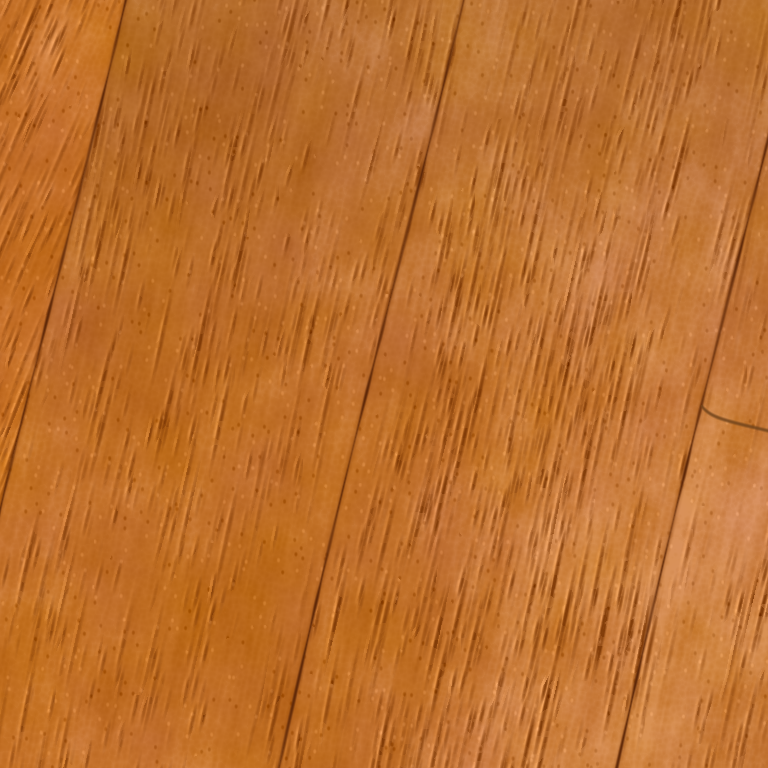
A WebGL 2 fragment shader for this texture:

```glsl
#version 300 es
precision highp float;
// Slanted wooden floor boards: a sheared repeat gives the long seams,
// stretched cellular noise gives pores and fibres along the grain,
// and layered sines give the warm, uneven varnish.
uniform vec2 u_resolution;
out vec4 fragColor;

const float SLANT = 0.238;
const float BOARD_WIDTH = 0.44;
const float FIRST_SEAM = -0.077;
const vec3 DEEP_AMBER = vec3(0.68, 0.365, 0.09);
const vec3 HONEY = vec3(0.755, 0.445, 0.18);
const vec3 PALE_PEACH = vec3(0.85, 0.57, 0.35);
const vec3 PORE_BROWN = vec3(0.49, 0.22, 0.02);
const vec3 SEAM_BROWN = vec3(0.36, 0.15, 0.03);
const vec3 JOINT_BROWN = vec3(0.45, 0.27, 0.11);

vec2 hash2(vec2 p) {
  vec3 q = fract(p.xyx * vec3(0.1031, 0.1030, 0.0973));
  q += dot(q, q.yzx + 33.33);
  return fract((q.xx + q.yz) * q.zy);
}

// x: distance to the nearest cell point, y: random value of that cell
vec2 cellular(vec2 p) {
  vec2 cell = floor(p);
  vec2 nearest = vec2(9.0, 0.0);
  for (int j = -1; j <= 1; j++) {
    for (int i = -1; i <= 1; i++) {
      vec2 id = cell + vec2(i, j);
      float d = length(id + hash2(id) - p);
      if (d < nearest.x) nearest = vec2(d, hash2(id + 71.7).x);
    }
  }
  return nearest;
}

// Layered, rotated sines, roughly -1 to 1
float waves(vec2 p) {
  float sum = 0.0;
  float amplitude = 0.5;
  for (int i = 0; i < 5; i++) {
    sum += amplitude * sin(p.x + 1.3 * sin(p.y)) * cos(p.y - 0.7 * p.x);
    p = mat2(1.3, 1.2, -1.2, 1.3) * p + 2.7;
    amplitude *= 0.6;
  }
  return sum;
}

// Tapered dashes of varied strength; coverage is the share of cells used
float pores(vec2 p, vec2 density, float radius, float coverage) {
  vec2 c = cellular(p * density);
  float strength = 0.3 + 0.7 * fract(c.y * 17.0);
  float present = smoothstep(c.y - 0.15, c.y + 0.15, coverage);
  return strength * present * (1.0 - smoothstep(0.0, radius, c.x));
}

float grainPores(vec2 p, float coverage) {
  float longDashes = pores(p, vec2(100.0, 5.0), 0.46, coverage);
  float shortDashes = pores(p + 3.1, vec2(135.0, 17.0), 0.52, coverage);
  return max(longDashes, 0.8 * shortDashes);
}

float line(float distance, float halfWidth, float soft) {
  return 1.0 - smoothstep(halfWidth - soft, halfWidth + soft, abs(distance));
}

vec3 varnish(float tone) {
  vec3 lower = mix(DEEP_AMBER, HONEY, clamp(tone * 2.0, 0.0, 1.0));
  return mix(lower, PALE_PEACH, clamp(tone * 2.0 - 1.0, 0.0, 1.0));
}

void main() {
  vec2 uv = gl_FragCoord.xy / u_resolution;
  float soft = max(0.0018, 1.0 / u_resolution.y);

  // Board coordinates: across the boards and along them
  float across = uv.x - SLANT * uv.y + 0.003 * sin(uv.y * 5.0);
  float along = uv.y + SLANT * uv.x;
  float boardPos = (across - FIRST_SEAM) / BOARD_WIDTH;
  float board = floor(boardPos);
  float seamDist = (fract(boardPos + 0.5) - 0.5) * BOARD_WIDTH;

  // Grain bends gently, and the leftmost board leans further
  float lean = board < 0.0 ? 0.14 : -0.02;
  float bend = 0.003 * sin(along * 8.0 + board * 2.4 + across * 8.0);
  vec2 grain = vec2(across - lean * along + bend, along) + board * 5.3;

  // Varnish tone: broad light, mottling, fibres and tiny grit
  float broad = waves(uv * 5.0 + board * 1.7 + 0.8);
  float mottle = waves(uv * 19.0 + board * 3.1);
  float fibre = cellular(grain * vec2(120.0, 9.0) + 8.0).x - 0.45;
  float streak = waves(grain * vec2(48.0, 3.0));
  vec2 grit = cellular(uv * 130.0);
  vec2 fromGlow = uv - vec2(0.9, 0.28);
  float glow = exp(-9.0 * dot(fromGlow, fromGlow));
  float tone = 0.51 + 0.22 * (uv.x - 0.5) + 0.26 * glow;
  tone += 0.27 * broad + 0.23 * mottle + 0.18 * fibre + 0.17 * streak;
  tone += 0.16 * (grit.x - 0.45) + 0.06 * (grit.y - 0.5);
  vec3 color = varnish(tone);

  // Oranger wood at the left and lower edges, duller toward the top
  float leftBoard = board < 0.0 ? 1.0 : 0.0;
  float warmth = 0.5 * (1.0 - uv.y) * (1.0 - uv.x) + 0.5 * leftBoard;
  float dull = smoothstep(0.4, 1.0, uv.y) * (1.0 - leftBoard);
  color += vec3(0.035, 0.0, -0.045) * warmth;
  color += vec3(-0.03, -0.002, 0.012) * dull;
  color.b += 0.05 * waves(uv.yx * 14.0 + 4.0);

  // Fine straight pores gathered in bands, broken up, with a light rim
  float bands = waves(vec2(across * 21.0, along * 4.0) + board + 1.0);
  float middle = smoothstep(0.02, 0.13, abs(seamDist));
  float coverage = 0.22 + 0.22 * middle + 0.55 * bands;
  float broken = 0.65 + 0.7 * cellular(uv * 95.0 + 5.0).y;
  float pore = min(broken * grainPores(grain, coverage), 1.0);
  float rim = broken * grainPores(grain + vec2(0.004, 0.0), coverage);
  color += vec3(0.13, 0.12, 0.10) * max(rim - pore, 0.0);
  color = mix(color, PORE_BROWN, 0.92 * pore);

  // Scattered small marks, some pale and some dark
  vec2 mark = cellular(uv * vec2(90.0, 65.0) + 9.0);
  float spot = 1.0 - smoothstep(0.05, 0.28, mark.x);
  color += spot * (0.07 * step(0.88, mark.y) - 0.09 * step(mark.y, 0.10));

  // Long straight seams with a soft shadow and uneven darkness
  float wear = 0.80 + 0.18 * sin(along * 31.0 + 2.0 * sin(along * 13.0));
  float width = 0.0014 + 0.0005 * sin(along * 47.0 + 2.0 * sin(along * 19.0));
  color = mix(color, PORE_BROWN, 0.30 * line(seamDist, 0.003, 0.004));
  color = mix(color, SEAM_BROWN, wear * line(seamDist, width, soft));

  // One butt joint on the right-hand board
  float fromSeam = max(across - FIRST_SEAM - 2.0 * BOARD_WIDTH, 0.0);
  float jointY = 0.460 - 0.22 * fromSeam + 0.012 * exp(-fromSeam * 70.0);
  float onBoard = step(2.0, boardPos);
  color = mix(color, JOINT_BROWN, 0.85 * onBoard * line(uv.y - jointY, 0.002, soft));

  fragColor = vec4(clamp(color, 0.0, 1.0), 1.0);
}
```
